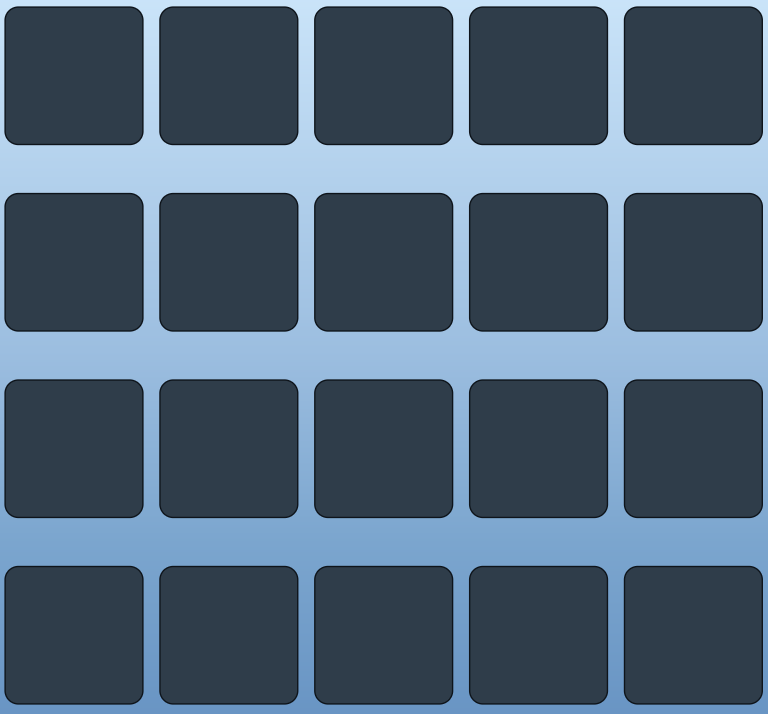
Write a WebGL 1 fragment shader that draws this pattern.

```glsl
precision highp float;

uniform vec2 u_resolution;

// Layout in canvas units, measured from the upper left
const vec2 CANVAS = vec2(768.0, 716.0);
const vec2 GRID_COUNT = vec2(5.0, 4.0);
const vec2 FIRST_CENTER = vec2(74.0, 76.0);
const vec2 PITCH = vec2(154.85, 187.0);
const vec2 HALF_SIZE = vec2(69.6);
const float CORNER_RADIUS = 14.0;
const float BORDER_WIDTH = 1.4;

// Backdrop gradient stops
const float MIDDLE_STOP = 0.5;
const float LOWER_STOP = 0.76;
const vec3 SKY_TOP = vec3(0.790, 0.892, 0.975);
const vec3 SKY_MIDDLE = vec3(0.608, 0.742, 0.876);
const vec3 SKY_LOWER = vec3(0.482, 0.648, 0.808);
const vec3 SKY_BOTTOM = vec3(0.412, 0.584, 0.768);

const vec3 TILE_COLOR = vec3(0.184, 0.239, 0.290);
const vec3 BORDER_COLOR = vec3(0.055, 0.080, 0.105);

float roundedBoxDistance(vec2 p, vec2 halfSize, float radius) {
  vec2 q = abs(p) - halfSize + radius;
  return length(max(q, 0.0)) + min(max(q.x, q.y), 0.0) - radius;
}

// Depth runs from 0 at the top edge to 1 at the bottom
vec3 backdrop(float depth) {
  vec3 color = mix(SKY_TOP, SKY_MIDDLE, clamp(depth / MIDDLE_STOP, 0.0, 1.0));
  color = mix(color, SKY_LOWER,
              clamp((depth - MIDDLE_STOP) / (LOWER_STOP - MIDDLE_STOP), 0.0, 1.0));
  return mix(color, SKY_BOTTOM,
             clamp((depth - LOWER_STOP) / (1.0 - LOWER_STOP), 0.0, 1.0));
}

// Antialiased coverage of the region with negative distance
float coverage(float distance, float pixel) {
  return clamp(0.5 - distance / pixel, 0.0, 1.0);
}

void main() {
  vec2 uv = gl_FragCoord.xy / u_resolution;
  uv.y = 1.0 - uv.y;
  vec2 p = uv * CANVAS;
  float pixel = CANVAS.x / u_resolution.x;

  // Nearest tile of the grid
  vec2 cell = clamp(floor((p - FIRST_CENTER) / PITCH + 0.5),
                    vec2(0.0), GRID_COUNT - 1.0);
  vec2 local = p - FIRST_CENTER - cell * PITCH;
  float edge = roundedBoxDistance(local, HALF_SIZE, CORNER_RADIUS);

  // Border first, then the fill inset within it
  vec3 color = backdrop(uv.y);
  color = mix(color, BORDER_COLOR, coverage(edge, pixel));
  color = mix(color, TILE_COLOR, coverage(edge + BORDER_WIDTH, pixel));

  gl_FragColor = vec4(color, 1.0);
}
```
